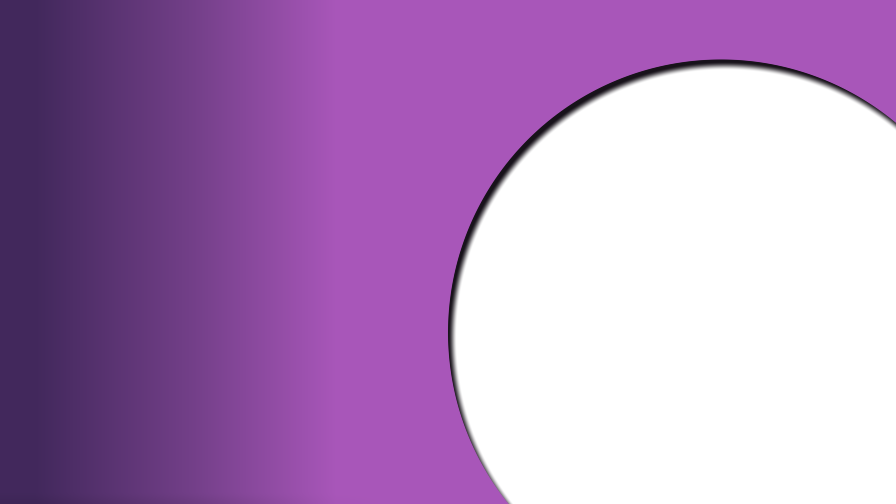
Give the GLSL for this background, as a Shadertoy shader.

```glsl
// A violet backdrop that darkens towards the left, with a large white disc cut
// into it at the lower right. The backdrop is a chain of colour ramps; the disc
// is a distance function with a soft inner shadow from a second, shifted circle.

// Signed distance to a circle, negative inside.
float circleDistance(vec2 p, vec2 center, float radius) {
    return length(p - center) - radius;
}

// Horizontal ramp from deep indigo through plum to orchid, x in 0..1.
vec3 backdrop(vec2 uv) {
    vec3 indigo = vec3(0.258, 0.157, 0.360);
    vec3 plum   = vec3(0.450, 0.247, 0.535);
    vec3 orchid = vec3(0.659, 0.337, 0.725);
    vec3 color = mix(indigo, plum, clamp((uv.x - 0.04) / 0.175, 0.0, 1.0));
    color = mix(color, orchid, clamp((uv.x - 0.215) / 0.16, 0.0, 1.0));

    // Faint shade along the lower left border
    float shade = (1.0 - smoothstep(0.0, 0.025, uv.y)) * (1.0 - smoothstep(0.2, 0.45, uv.x));
    return color * (1.0 - 0.06 * shade);
}

void mainImage(out vec4 fragColor, in vec2 fragCoord) {
    vec2 uv = fragCoord / iResolution.xy;
    vec2 p = fragCoord / iResolution.y;
    float pixel = 1.0 / iResolution.y;

    // Disc and its inner shadow, thickest at the upper left
    vec2 center = vec2(1.4306, 0.3403);
    float radius = 0.5417;
    float edge = circleDistance(p, center, radius);
    float lit = circleDistance(p, center + vec2(0.0083, -0.0118), radius);
    float shadow = smoothstep(-0.0095, 0.0075, lit);
    vec3 disc = mix(vec3(1.0), vec3(0.09, 0.07, 0.10), shadow);

    // Antialiased composite
    float cover = 1.0 - smoothstep(-0.6 * pixel, 0.6 * pixel, edge);
    fragColor = vec4(mix(backdrop(uv), disc, cover), 1.0);
}
```
